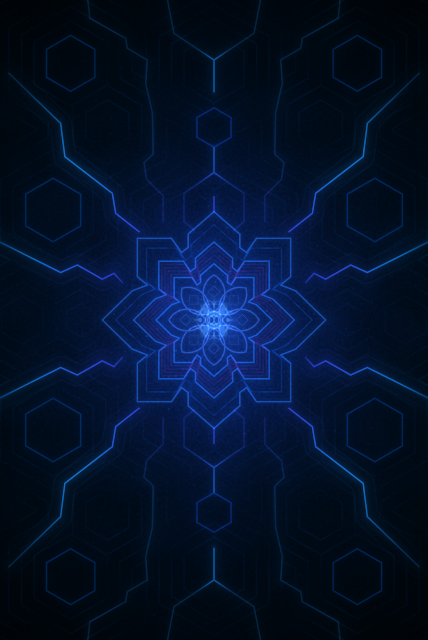
A WebGL 1 fragment shader for this background:

```glsl
precision highp float;
uniform vec2 u_resolution;

float px; // size of one pixel in scene units

// Gradient noise
vec2 gradient(vec2 cell) {
  float a = 6.2832 * fract(sin(dot(cell, vec2(127.1, 311.7))) * 4375.85);
  return vec2(cos(a), sin(a));
}

float noise(vec2 p) {
  vec2 i = floor(p), f = fract(p), u = f * f * (3.0 - 2.0 * f);
  vec2 e = vec2(1.0, 0.0);
  float low = mix(dot(gradient(i), f), dot(gradient(i + e), f - e), u.x);
  float high = mix(dot(gradient(i + e.yx), f - e.yx), dot(gradient(i + 1.0), f - 1.0), u.x);
  return mix(low, high, u.y);
}

// Distances
float segment(vec2 p, vec2 a, vec2 b) {
  vec2 v = b - a;
  return length(p - a - v * clamp(dot(p - a, v) / max(dot(v, v), 1e-5), 0.0, 1.0));
}

float path(vec2 p, vec2 a, vec2 b, vec2 c, vec2 d, vec2 e, vec2 f) {
  float first = min(segment(p, a, b), min(segment(p, b, c), segment(p, c, d)));
  return min(first, min(segment(p, d, e), segment(p, e, f)));
}

float hexagon(vec2 p, vec2 center, float size) {
  p = abs(p - center);
  return max(p.x, 0.5 * p.x + 0.866 * p.y) - size;
}

float star(vec2 p) {
  return min(
    path(p, vec2(0.0, 1.3), vec2(0.31, 1.03), vec2(0.31, 0.87), vec2(0.39, 0.81), vec2(0.51, 0.98), vec2(0.92, 0.98)),
    path(p, vec2(0.92, 0.98), vec2(0.92, 0.52), vec2(0.8, 0.42), vec2(0.98, 0.35), vec2(1.34, 0.0), vec2(1.34, 0.0)));
}

float petal(vec2 q) {
  float leaf = abs(length(vec2(q.x - 0.32, abs(q.y) + 0.121)) - 0.251);
  float diamond = abs(abs(q.x - 0.34) + abs(q.y) - 0.07) * 0.7;
  return min(leaf, diamond + 0.008);
}

float stroke(float d) {
  return 1.0 - smoothstep(0.002, 0.002 + 1.2 * px, abs(d));
}

float halo(float d, float spread) {
  return exp(-abs(d) / spread);
}

void main() {
  // Scene is 7.68 units tall, mirrored about both axes
  px = 7.68 / u_resolution.y;
  vec2 scene = (gl_FragCoord.xy - 0.5 * u_resolution) * px;
  vec2 p = abs(scene);
  float r = length(p);

  // Backdrop glow
  vec3 color = vec3(0.0, 0.042, 0.088) * (1.0 - 0.6 * smoothstep(2.2, 4.6, r));
  color += vec3(0.035, 0.095, 0.32) * exp(-r * r / 2.0);
  color += vec3(0.004, 0.015, 0.055) * exp(-p.x * p.x / 0.6 - p.y * p.y / 6.0);
  color *= 1.0 + 0.2 * noise(scene * 2.5) + 0.25 * noise(scene * 32.0);

  // Nested hexagonal contours
  float cells = hexagon(p, vec2(1.72, 3.08), 0.29);
  cells = min(cells, hexagon(p, vec2(1.93, 1.32), 0.33));
  cells = min(cells, hexagon(p, vec2(1.28, 2.34), 0.26));
  cells = min(cells, hexagon(p, vec2(2.3, 0.0), 0.25));
  cells = min(cells, hexagon(p, vec2(1.6, 0.0), 0.17));
  cells = min(cells, hexagon(p, vec2(0.0, 3.02), 0.36));
  float outside = smoothstep(1.25, 1.7, r);
  float echoes = stroke((fract(cells / 0.15 + 0.5) - 0.5) * 0.15) * (0.3 + 0.7 * step(-0.05, cells));
  float patches = 0.6 + 1.2 * noise(p * 1.7 + 4.0);
  color += vec3(0.01, 0.11, 0.25) * outside * patches * 0.2 * echoes;
  float bold = min(hexagon(p, vec2(1.72, 3.08), 0.29), hexagon(p, vec2(1.93, 1.32), 0.33));
  color += vec3(0.0, 0.14, 0.33) * (0.55 * stroke(bold) + 0.1 * halo(bold, 0.05));
  float axisCell = hexagon(p, vec2(0.0, 2.31), 0.205);
  color += vec3(0.03, 0.15, 0.45) * (0.55 * stroke(axisCell) + 0.12 * halo(axisCell, 0.06));

  // Bright circuit traces
  vec3 traceColor = mix(vec3(0.17, 0.2, 0.7), vec3(0.07, 0.43, 0.75), smoothstep(1.3, 2.5, r));
  float upper = path(p, vec2(2.46, 2.96), vec2(1.84, 2.36), vec2(1.79, 1.96), vec2(1.22, 1.52), vec2(1.18, 1.28), vec2(0.9, 1.06));
  float side = path(p, vec2(2.7, 1.0), vec2(1.84, 0.57), vec2(1.64, 0.66), vec2(1.34, 0.49), vec2(1.2, 0.56), vec2(1.1, 0.45));
  float trace = min(upper, side);
  float fade = (1.0 - 0.7 * smoothstep(2.5, 3.8, r)) * smoothstep(0.9, 1.5, r);
  fade *= 1.0 - 0.5 * smoothstep(1.9, 2.7, p.x) * step(p.y, 1.3);
  color += traceColor * fade * (0.72 * stroke(trace) + 0.2 * halo(trace, 0.07) + 0.06 * stroke(trace - 0.13));

  // Axial stems and winding outer traces
  float stem = path(p, vec2(0.57, 3.9), vec2(0.48, 3.44), vec2(0.0, 3.12), vec2(0.0, 2.74), vec2(0.0, 2.74), vec2(0.0, 2.74));
  stem = min(stem, path(p, vec2(0.0, 2.06), vec2(0.0, 1.77), vec2(0.36, 1.52), vec2(0.36, 1.18), vec2(0.24, 1.08), vec2(0.24, 1.08)));
  stem = min(stem, segment(p, vec2(0.0, 1.3), vec2(0.0, 1.48)));
  float stemLight = 0.2 + 0.35 * exp(-p.x * p.x / 0.02);
  color += traceColor * stemLight * (stroke(stem) + 0.25 * halo(stem, 0.06));
  float winding = path(p, vec2(1.52, 3.9), vec2(1.49, 3.62), vec2(1.06, 3.38), vec2(1.04, 3.26), vec2(0.8, 3.12), vec2(0.82, 2.84));
  winding = min(winding, path(p, vec2(0.82, 2.84), vec2(0.74, 2.49), vec2(0.73, 1.99), vec2(0.84, 1.89), vec2(0.81, 1.69), vec2(0.61, 1.49)));
  winding = min(winding, segment(p, vec2(0.61, 1.49), vec2(0.61, 1.18)));
  color += traceColor * (0.19 * stroke(winding) + 0.05 * halo(winding, 0.07));

  // Concentric stars: three strong outlines with fine ones between
  for (int i = 0; i < 13; i++) {
    float scale = 1.0 - 0.04 * float(i);
    float d = star(p / scale) * scale;
    if (i == 0 || i == 7 || i == 12) {
      color += vec3(0.1, 0.29, 0.6) * (0.58 * stroke(d) + 0.14 * halo(d, 0.045));
    } else {
      vec3 fine = i > 7 ? vec3(0.17, 0.02, 0.12) : vec3(0.01, 0.05, 0.12);
      float weight = i == 3 ? 1.2 : i > 7 ? 0.4 : 0.12;
      color += fine * stroke(d) * weight * (1.0 + 1.2 * noise(p * 9.0 + float(i)));
    }
  }

  // Eight-petal flower
  vec2 axial = p.x > p.y ? p : p.yx;
  vec2 diagonal = vec2(p.x + p.y, p.y - p.x) * 0.7071;
  float flower = min(petal(axial), petal(diagonal));
  color += vec3(0.19, 0.31, 0.58) * (0.45 * stroke(flower) + 0.12 * halo(flower, 0.03));

  // Luminous core with filigree
  float filigree = stroke(noise(p * 13.0) * 0.08) + 0.7 * stroke(r - 0.1);
  filigree += stroke(hexagon(p, vec2(0.0), 0.055)) + 0.4 * stroke(hexagon(p.yx, vec2(0.0), 0.19));
  color += vec3(0.25, 0.42, 0.55) * filigree * 0.5 * (1.0 - smoothstep(0.17, 0.28, r));
  color += vec3(0.06, 0.13, 0.22) * exp(-r * r / 0.08);

  // Scattered dust
  float dust = smoothstep(0.42, 0.62, noise(scene * 23.0 + 9.0));
  color += vec3(0.06, 0.17, 0.4) * dust * (0.08 + 0.45 * exp(-r * r / 1.8));
  gl_FragColor = vec4(color, 1.0);
}
```
